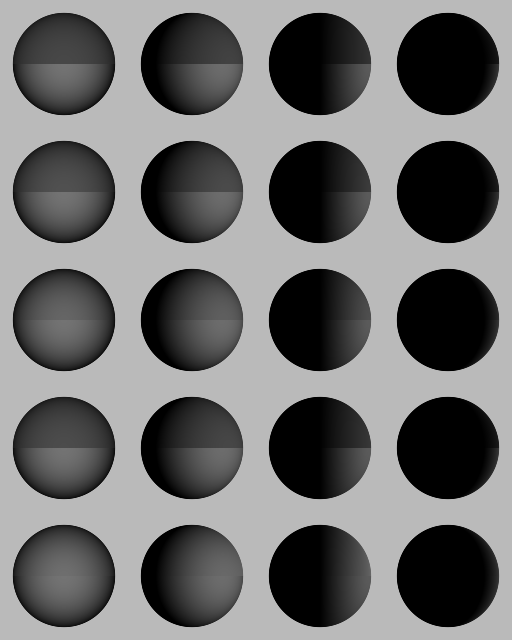
A Shadertoy shader for this pattern:

```glsl
// Diffuse response of a rough surface; facing is its brightness seen head on
float roughDiffuse(vec3 normal, vec3 light, float facing) {
    float nl = max(dot(normal, light), 0.0);
    float nv = normal.z;
    float s = light.z - nl * nv;
    float t = s > 0.0 ? max(max(nl, nv), 0.001) : 1.0;
    return nl * (facing + 0.55 * (1.0 - facing) * s / t);
}

// Plain cosine falloff
float smoothDiffuse(vec3 normal, vec3 light) {
    return max(dot(normal, light), 0.0);
}

void mainImage(out vec4 fragColor, in vec2 fragCoord) {
    // Square cells, five to the canvas height
    vec2 grid = 5.0 * fragCoord / iResolution.y;
    float pixel = 5.0 / iResolution.y;
    vec2 cell = floor(grid);
    vec2 p = (fract(grid) - 0.5) / 0.4;
    pixel /= 0.4;

    // Sphere normal, with the light swinging behind from column to column
    float radius = length(p);
    vec3 normal = vec3(p, sqrt(max(1.0 - radius * radius, 0.0)));
    normal = normalize(normal);
    float angle = radians(45.0) * cell.x;
    vec3 light = vec3(sin(angle), 0.0, cos(angle));

    // Surface of the upper half changes by row, counted from the bottom
    float facing[5] = float[5](0.96, 0.66, 0.88, 0.70, 0.62);
    int row = clamp(int(cell.y), 0, 4);
    float upper = roughDiffuse(normal, light, facing[row]);
    float lower = smoothDiffuse(normal, light);

    // Bottom row brightens at grazing angles
    if (row == 0) {
        upper *= 1.0 + 0.3 * (1.0 + light.z) * pow(1.0 - normal.z, 3.0);
    }

    // Join the halves and dim the limb
    float seam = smoothstep(-0.5 * pixel, 0.5 * pixel, p.y);
    float shade = 0.45 * mix(lower, upper, seam) * mix(0.75, 1.0, normal.z);

    // Flat backdrop around the discs
    float disc = 1.0 - smoothstep(1.0 - 0.5 * pixel, 1.0 + 0.5 * pixel, radius);
    fragColor = vec4(vec3(mix(0.73, shade, disc)), 1.0);
}
```
